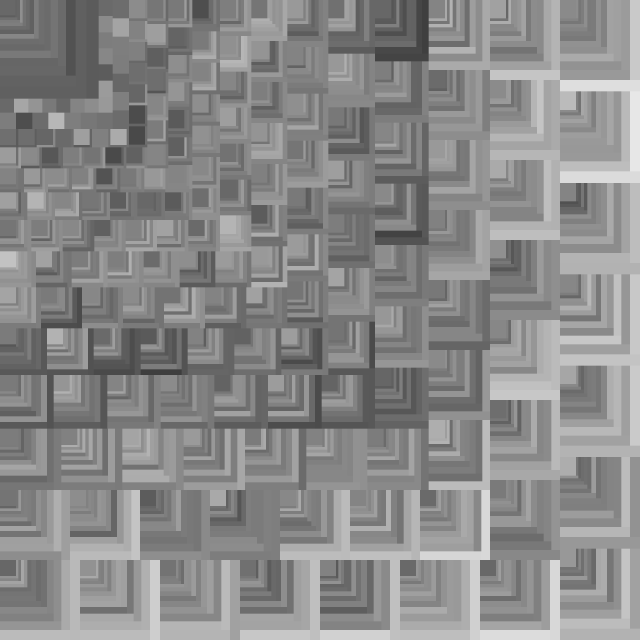
Give the GLSL for this pattern, as a Shadertoy shader.

```glsl
// Grey square shrunk by 7/8 again and again toward the upper left. Each L-shaped
// shell is cut into tiles, and each tile is peeled into right and lower strips
// by the same ratio; hashed greys fade from the shell tone toward a middle grey.

const float KEEP = 0.875;          // side left over after removing one shell
const int SHELLS = 14;             // shells around the solid corner block
const int MAX_STRIPS = 16;
const float MIN_CORE = 0.0235;     // strips stop before the core gets smaller
const float MIDDLE_GREY = 0.51;
const float BLOCK_GREY = 0.37;     // outer tone of the corner block
const float SHELL_SWING = 0.27;    // brightness wave across the shells
const float COLUMN_FADE = 0.32;    // loss of shell tone per strip level
const float ROW_FADE = 0.6;
const float BLOCK_FADE = 0.2;
const float TILE_VARIATION = 0.06;
const float LEVEL_VARIATION = 0.11;
const float ARM_VARIATION = 0.05;
const float CORE_VARIATION = 0.08;
const int SAMPLES = 3;             // edge smoothing per axis

// Signed hash in -1..1
float signedHash(vec3 seed) {
    vec3 h = fract((seed + 17.3) * vec3(0.1031, 0.1137, 0.0973));
    h += dot(h, h.yzx + 31.32);
    return 2.0 * fract((h.x + h.y) * h.z) - 1.0;
}

// Damped wave: bright outside, dark around the fourth shell
float shellTone(float shell) {
    return MIDDLE_GREY + SHELL_SWING * exp(-0.25 * shell) * cos(0.88 * shell - 0.3);
}

// Grey at a point, measured from the upper left corner
float nestedGrey(vec2 point) {
    // Find the shell
    float size = 1.0;
    int shell = 0;
    for (int i = 0; i < SHELLS; i++) {
        if (max(point.x, point.y) >= size * KEEP) break;
        size *= KEEP;
        shell++;
    }

    // Find the tile: right column, lower row or corner block
    float inner = size * KEEP;
    bool isBlock = shell == SHELLS;
    bool isColumn = !isBlock && point.x >= inner;
    vec2 extent = vec2(size);
    vec2 origin = vec2(0.0);
    float index = 0.0;
    float fade = BLOCK_FADE;
    float tone = BLOCK_GREY;
    if (isColumn) {
        extent = size * vec2(1.0 - KEEP, 1.0 / 7.0);
        index = min(floor(point.y / extent.y), 6.0);
        origin = vec2(inner, index * extent.y);
        fade = COLUMN_FADE;
        tone = shellTone(float(shell));
    } else if (!isBlock) {
        extent = vec2(size * (1.0 - KEEP));
        index = min(floor(point.x / extent.x), 6.0);
        origin = vec2(index * extent.x, inner);
        fade = ROW_FADE;
        tone = shellTone(float(shell)) - 0.02;
    }

    // Peel strips until one contains the point
    vec2 local = (point - origin) / extent;
    float reach = 1.0;
    float level = 0.0;
    float arm = 2.0;
    for (int i = 0; i < MAX_STRIPS; i++) {
        float edge = reach * KEEP;
        if (min(extent.x, extent.y) * edge < MIN_CORE) break;
        bool inRight = local.x >= edge;
        bool inLower = local.y >= edge;
        if (inRight || inLower) {
            bool lowerWins = isColumn ? inLower : !inRight;
            arm = lowerWins ? 1.0 : 0.0;
            break;
        }
        reach = edge;
        level += 1.0;
    }

    // Layer the variations
    float tile = float(shell) * 16.0 + index + (isColumn ? 8.0 : 0.0);
    float grey = mix(MIDDLE_GREY, tone, exp(-fade * level));
    grey += TILE_VARIATION * signedHash(vec3(tile, 41.0, 5.0));
    grey += LEVEL_VARIATION * signedHash(vec3(tile, level, 9.0));
    grey += ARM_VARIATION * signedHash(vec3(tile, level, arm));
    if (arm > 1.5) grey += CORE_VARIATION * signedHash(vec3(tile, 63.0, 3.0));
    return clamp(grey, 0.0, 1.0);
}

void mainImage(out vec4 fragColor, in vec2 fragCoord) {
    float total = 0.0;
    for (int y = 0; y < SAMPLES; y++) {
        for (int x = 0; x < SAMPLES; x++) {
            vec2 offset = (vec2(x, y) + 0.5) / float(SAMPLES) - 0.5;
            vec2 point = (fragCoord + offset) / iResolution.xy;
            total += nestedGrey(vec2(point.x, 1.0 - point.y));
        }
    }
    fragColor = vec4(vec3(total / float(SAMPLES * SAMPLES)), 1.0);
}
```
